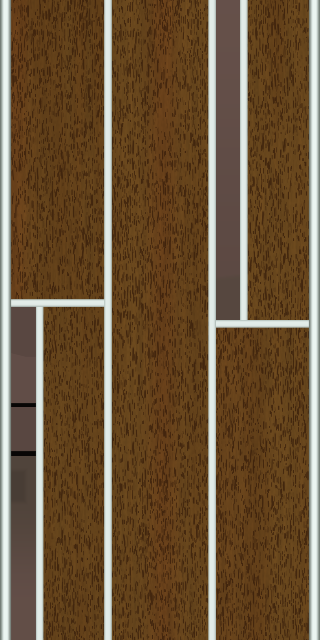
Give the GLSL for this texture, as a Shadertoy shader.

```glsl
// Layout: x spans 0..1, y spans 0..2
const float BAR = 0.0118;                  // half width of a metal bar
const float TUBE = 0.035;                  // width of the side tubes
const float BAR_A = 0.3375, BAR_B = 0.6630;
const float BAR_LOW = 0.1240, BAR_HIGH = 0.7620;
const float RAIL_LEFT = 1.0530, RAIL_RIGHT = 0.9880;
// Materials
const vec3 WOOD = vec3(0.405, 0.275, 0.112);
const vec3 WOOD_DARK = vec3(0.335, 0.205, 0.075);
const vec3 WOOD_RED = vec3(0.405, 0.235, 0.095);
const vec3 PORE = vec3(0.205, 0.105, 0.035);
const vec3 GLASS = vec3(0.385, 0.305, 0.280);
const vec3 GLASS_DARK = vec3(0.315, 0.265, 0.230);
const vec3 METAL = vec3(0.885, 0.925, 0.910);
const vec3 METAL_EDGE = vec3(0.730, 0.785, 0.765);
const vec3 METAL_DARK = vec3(0.400, 0.440, 0.410);
const float PORE_STRENGTH = 0.72;
const int PORE_LAYERS = 4;

float hash(vec2 p) {
    vec3 q = fract(vec3(p.xyx) * 0.1031);
    q += dot(q, q.yzx + 33.33);
    return fract((q.x + q.y) * q.z);
}

float noise(vec2 p) {
    vec2 i = floor(p), f = fract(p);
    f = f * f * (3.0 - 2.0 * f);
    return mix(mix(hash(i), hash(i + vec2(1, 0)), f.x),
               mix(hash(i + vec2(0, 1)), hash(i + vec2(1, 1)), f.x), f.y);
}

float boxMask(vec2 p, vec2 lo, vec2 hi, float px) {
    vec2 d = abs(p - 0.5 * (lo + hi)) - 0.5 * (hi - lo);
    return 1.0 - smoothstep(-0.5 * px, 0.5 * px, max(d.x, d.y));
}

// Short dark dashes, one per cell, staggered from column to column
float pores(vec2 p, float px) {
    float ink = 0.0;
    for (int k = 0; k < PORE_LAYERS; k++) {
        float layer = float(k);
        vec2 scale = vec2(105.0 + 23.0 * layer, 17.0 + 8.0 * layer);
        vec2 q = p * scale + layer * 37.3;
        q.x += 0.5 * noise(p * vec2(12.0, 30.0) + layer);
        float column = floor(q.x);
        q.y += 19.0 * hash(vec2(column, layer + 3.0));
        vec2 cell = vec2(column, floor(q.y));
        float chance = hash(cell + 11.7 * layer);
        float halfLength = mix(0.12, 0.46, hash(cell + 71.0));
        float halfWidth = mix(0.12, 0.30, hash(cell + 29.0));
        vec2 d = abs(fract(q) - 0.5);
        float soft = px * scale.x * 0.5;
        float dash = 1.0 - smoothstep(halfWidth - soft, halfWidth + soft, d.x);
        dash *= 1.0 - smoothstep(halfLength * 0.6, halfLength, d.y);
        float cluster = noise(p * vec2(16.0, 3.0) + 9.0 * layer);
        ink = max(ink, dash * smoothstep(0.58, 0.75, chance + 0.35 * (cluster - 0.5)));
    }
    return ink;
}

vec3 wood(vec2 p, float px) {
    float panel = step(BAR_A, p.x) + step(BAR_B, p.x);
    float lower = panel < 0.5 ? step(p.y, RAIL_LEFT) : step(1.5, panel) * step(p.y, RAIL_RIGHT);
    vec2 q = p + vec2(3.1 * panel, 7.3 * lower);
    float broad = noise(q * vec2(14.0, 0.9));
    float streak = noise(q * vec2(65.0, 2.2));
    float fibre = noise(q * vec2(180.0, 9.0));
    vec3 c = mix(WOOD, WOOD_DARK, 0.55 * smoothstep(0.35, 0.9, 0.6 * broad + 0.4 * streak));
    // Reddish heartwood bands
    float band = exp(-pow((p.x - 0.51) / 0.045, 2.0));
    band += (1.0 - lower) * exp(-pow((p.x - 0.04) / 0.05, 2.0));
    band += 0.5 * lower * step(1.5, panel) * smoothstep(0.9, 0.68, p.x);
    c = mix(c, WOOD_RED, 0.65 * min(band, 1.0));
    c *= 0.91 + 0.10 * streak + 0.10 * fibre;
    c *= 0.97 + 0.06 * noise(q * vec2(260.0, 110.0));
    return mix(c, PORE, PORE_STRENGTH * pores(q, px));
}

// Tinted glass with the faint room reflections
vec3 glassHigh(vec2 p) {
    float floorLine = 1.135 + 0.12 * (p.x - 0.71);
    vec3 c = mix(GLASS * 0.94, GLASS * 1.03, smoothstep(1.1, 2.0, p.y));
    return mix(c, GLASS_DARK * 1.05, 0.75 * smoothstep(floorLine + 0.01, floorLine - 0.01, p.y));
}

vec3 glassLow(vec2 p, float px) {
    vec3 c = mix(GLASS, GLASS_DARK, smoothstep(0.10, 0.46, p.y));
    c = mix(c, GLASS * 0.91, smoothstep(0.57, 0.60, p.y));
    c *= 1.0 + 0.09 * boxMask(p, vec2(0.0, 0.735), vec2(0.112, 0.885 + 0.25 * max(0.0, 0.08 - p.x)), px);
    c *= 1.0 - 0.10 * boxMask(p, vec2(0.0, 0.43), vec2(0.08, 0.53), 0.02);
    float gaps = boxMask(p, vec2(0.0, 0.728), vec2(0.112, 0.740), px);
    gaps = max(gaps, boxMask(p, vec2(0.0, 0.575), vec2(0.112, 0.590), px));
    return mix(c, vec3(0.03, 0.025, 0.02), gaps);
}

// A flat bar; across runs from -1 to 1 over its width
void bar(inout vec3 c, float across, float inside, float px) {
    float d = abs(across);
    vec3 metal = mix(METAL, METAL_EDGE, smoothstep(0.45, 1.0, d));
    metal *= 1.0 - 0.05 * smoothstep(0.0, 1.0, across);
    float soft = 0.5 * px / BAR;
    c = mix(c, metal, inside * (1.0 - smoothstep(1.0 - soft, 1.0 + soft, d)));
}

void mainImage(out vec4 fragColor, in vec2 fragCoord) {
    vec2 p = fragCoord / iResolution.x;
    float px = 1.0 / iResolution.x;
    vec3 c = wood(p, px);

    // Glass inlays
    c = mix(c, glassLow(p, px), boxMask(p, vec2(0.0, -1.0), vec2(BAR_LOW, RAIL_LEFT), px));
    c = mix(c, glassHigh(p), boxMask(p, vec2(BAR_B, RAIL_RIGHT), vec2(BAR_HIGH, 3.0), px));

    // Short bars, rails, then the full height bars
    bar(c, (p.x - BAR_LOW) / BAR, step(p.y, RAIL_LEFT), px);
    bar(c, (p.x - BAR_HIGH) / BAR, step(RAIL_RIGHT, p.y), px);
    bar(c, (RAIL_LEFT - p.y) / BAR, step(p.x, BAR_A), px);
    bar(c, (RAIL_RIGHT - p.y) / BAR, step(BAR_B, p.x), px);
    bar(c, (p.x - BAR_A) / BAR, 1.0, px);
    bar(c, (p.x - BAR_B) / BAR, 1.0, px);

    // Rounded side tubes
    float edge = min(p.x, 1.0 - p.x);
    float round01 = abs(edge / TUBE - 0.5) * 2.0;
    vec3 tube = mix(METAL * 1.04, METAL_DARK, smoothstep(0.2, 1.1, round01));
    c = mix(c, tube, 1.0 - smoothstep(TUBE - 0.5 * px, TUBE + 0.5 * px, edge));
    fragColor = vec4(clamp(c, 0.0, 1.0), 1.0);
}
```
